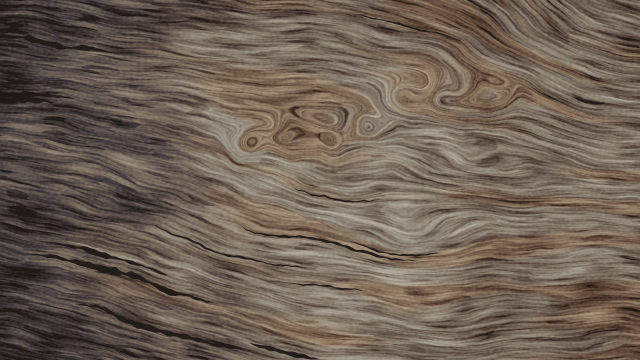
A Shadertoy shader for this texture:

```glsl
// Weathered wood: fine split grain flowing around a row of knots, charred at the left

const vec3 CRACK = vec3(0.12, 0.10, 0.09);
const vec3 SLATE = vec3(0.28, 0.25, 0.26);
const vec3 BROWN = vec3(0.33, 0.26, 0.22);
const vec3 UMBER = vec3(0.43, 0.38, 0.34);
const vec3 TAN   = vec3(0.50, 0.45, 0.39);
const vec3 PALE  = vec3(0.57, 0.54, 0.49);
const vec3 SHEEN = vec3(0.69, 0.66, 0.60);
const vec3 RUST  = vec3(1.06, 0.98, 0.90);

vec2 hash2(vec2 p) {
    vec2 q = vec2(dot(p, vec2(127.1, 311.7)), dot(p, vec2(269.5, 183.3)));
    return fract(sin(q) * 43758.5);
}

vec2 gradientAt(vec2 cell) {
    float angle = 6.2832 * hash2(cell).x;
    return vec2(cos(angle), sin(angle));
}

float gradientNoise(vec2 p) {
    vec2 i = floor(p), f = fract(p), e = vec2(1.0, 0.0);
    vec2 u = f * f * f * (f * (f * 6.0 - 15.0) + 10.0);
    float low  = mix(dot(gradientAt(i), f), dot(gradientAt(i + e.xy), f - e.xy), u.x);
    float high = mix(dot(gradientAt(i + e.yx), f - e.yx), dot(gradientAt(i + e.xx), f - e.xx), u.x);
    return mix(low, high, u.y);
}

float bell(vec2 d) { return exp(-dot(d, d)); }

float ramp(float a, float b, float t) { return clamp((t - a) / (b - a), 0.0, 1.0); }

// Height field whose level lines are the fibres; y holds the knot hearts
vec2 grainField(vec2 p) {
    float s = p.y + 0.13 * p.x;
    s += 0.11 * smoothstep(0.0, 0.9, p.x) * (1.0 - smoothstep(0.3, 0.8, p.y));
    s += mix(-0.10, 0.24, smoothstep(0.3, 0.9, p.y)) * smoothstep(1.1, 1.8, p.x);

    // Fibres part around the knotted band and ripple to its right
    s -= 0.25 * (p.y - 0.59) * bell((p - vec2(0.98, 0.59)) / vec2(0.42, 0.2));
    float swirl = 0.4 + 1.4 * bell(vec2((p.x - 1.28) / 0.3, (p.y - 0.6) / 0.4));
    s += swirl * 0.05 * gradientNoise(p * vec2(4.0, 6.0));
    s += 0.009 * gradientNoise(p * vec2(9.0, 17.0) + 5.0);
    s += 0.002 * gradientNoise(p * vec2(28.0, 50.0));

    float heart = 0.0;
    vec2 bend = vec2(gradientNoise(p * 13.0), gradientNoise(p * 13.0 + 40.0));
    for (int i = 0; i < 7; i++) {
        float n = float(i);
        vec2 h = hash2(vec2(n, 7.0));
        vec2 centre = vec2(0.69 + 0.11 * n, 0.60 + 0.04 * sin(n * 1.9));
        centre.y += (h.y - 0.5) * 0.05 * n;
        float radius = 0.034 + 0.026 * h.x;
        vec2 d = (p - centre) / (radius * vec2(1.35, 1.0)) + 0.6 * bend;
        s += 2.3 * radius * bell(d);
        heart = max(heart, bell(d * 3.5));
    }
    return vec2(s, heart);
}

// Fibre layers, each kept only where the field leaves it neither coarse nor too fine
float fibres(float x, float s, float slope) {
    float sum = 0.0, frequency = 40.0;
    for (int i = 0; i < 4; i++) {
        float n = float(i), density = frequency * slope;
        float weight = smoothstep(8.0, 45.0, density) * (1.0 - smoothstep(190.0, 400.0, density));
        sum += weight * gradientNoise(vec2(x * (4.0 + 3.0 * n) + n * 8.0, s * frequency));
        frequency *= 2.1;
    }
    return sum;
}

// Tapered splits that follow the fibres, most and widest at the left
float cracks(float x, float s, float slope) {
    float cover = 0.0;
    for (int i = 0; i < 20; i++) {
        float n = float(i);
        vec2 h = hash2(vec2(n, 3.0)), k = hash2(vec2(n, 19.0));
        float level = 0.05 + 1.15 * (n + h.x) / 20.0;
        float start = mix(-0.2, 1.15, h.y * h.y);
        float along = (x - start) / mix(0.15, 0.55, k.x);
        float taper = clamp(4.0 * along * (1.0 - along), 0.0, 1.0);
        float wobble = 0.005 * gradientNoise(vec2(x * 14.0, n * 9.3));
        wobble += 0.003 * gradientNoise(vec2(x * 55.0, n * 5.7));
        float ragged = 0.8 + 1.2 * gradientNoise(vec2(x * 35.0, n * 3.1));
        float halfWidth = mix(0.002, 0.008, k.y * k.y) * taper * ragged * (1.4 - 0.5 * start);
        float d = abs(s - level + wobble) / max(slope, 0.4);
        float line = 1.0 - smoothstep(halfWidth, halfWidth + 0.0015, d);
        cover = max(cover, line * smoothstep(0.0, 0.25, taper));
    }
    return cover;
}

vec3 woodColor(vec2 p, vec2 uv) {
    vec2 field = grainField(p);
    float s = field.x;
    float slope = length(vec2(dFdx(s), dFdy(s))) * iResolution.y;

    // Fibres, thin dark seams and short crisp slits
    float broad = gradientNoise(vec2(p.x * 2.0, s * 15.0));
    float seam = 1.0 - smoothstep(0.03, 0.12, abs(gradientNoise(vec2(p.x * 5.0, s * 62.0 + 4.0))));
    seam *= smoothstep(-0.05, 0.15, gradientNoise(vec2(p.x * 8.0, s * 30.0 + 9.0)));
    float slit = smoothstep(0.21, 0.28, gradientNoise(vec2(p.x * 10.0 + 20.0, s * 88.0)));
    float speck = gradientNoise(p * vec2(100.0, 150.0));

    // Light: dim left side, vignette, blotches and char
    float blotch = gradientNoise(p * 2.6 + 11.0);
    float left = 1.0 - smoothstep(0.1, 0.9, p.x + 0.4 * blotch);
    float tone = mix(0.35, 0.515, smoothstep(-0.1, 0.85, p.x));
    tone -= 0.32 * dot(uv - 0.5, uv - 0.5) + 0.03 * smoothstep(0.75, 1.0, uv.y);
    tone -= 0.10 * left * smoothstep(0.0, 0.4, gradientNoise(p * vec2(3.0, 6.0)));
    tone += 0.09 * blotch + 0.08 * broad + 0.07 * speck;
    tone += (0.20 - 0.05 * left) * fibres(p.x, s, slope);
    tone -= 0.09 * seam + 0.11 * slit + 0.12 * field.y;

    vec3 color = mix(CRACK, mix(BROWN, SLATE, left), ramp(0.10, 0.27, tone));
    color = mix(color, UMBER, ramp(0.27, 0.385, tone));
    color = mix(color, TAN, ramp(0.385, 0.455, tone));
    color = mix(color, PALE, ramp(0.455, 0.55, tone));
    color = mix(color, SHEEN, ramp(0.55, 0.70, tone));
    color *= mix(vec3(1.0), RUST, (1.0 - left) * smoothstep(0.0, 0.3, -broad));
    return mix(color, CRACK, 0.95 * cracks(p.x, s, slope));
}

void mainImage(out vec4 fragColor, in vec2 fragCoord) {
    // Four samples per pixel smooth the fine fibres
    vec3 sum = vec3(0.0);
    for (int i = 0; i < 4; i++) {
        vec2 point = fragCoord + vec2(i % 2, i / 2) * 0.5 - 0.25;
        sum += woodColor(point / iResolution.y, point / iResolution.xy);
    }
    fragColor = vec4(sum / 4.0, 1.0);
}
```
